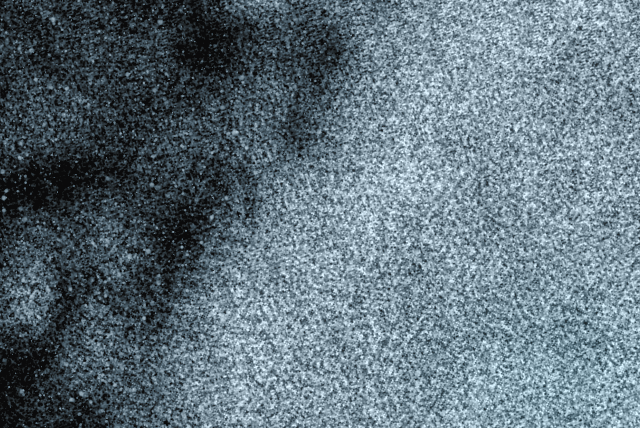
Reproduce this texture procedurally as a WebGL 1 fragment shader.

```glsl
precision highp float;
// Frosted slate: pale mineral grain thinning into black stone on the left.
uniform vec2 u_resolution;

float hash(vec2 p) {
  return fract(sin(dot(p, vec2(127.1, 311.7))) * 43758.5453);
}

float noise(vec2 p) {
  vec2 i = floor(p), f = fract(p);
  f = f * f * (3.0 - 2.0 * f);
  return mix(mix(hash(i), hash(i + vec2(1.0, 0.0)), f.x),
             mix(hash(i + vec2(0.0, 1.0)), hash(i + 1.0), f.x), f.y);
}

float fbm(vec2 p) {
  float sum = 0.0, amp = 0.5;
  for (int i = 0; i < 5; i++) {
    sum += amp * noise(p);
    p = mat2(1.6, 1.2, -1.2, 1.6) * p + 7.3;
    amp *= 0.5;
  }
  return sum / 0.97;
}

// Soft elliptical patch, turned by an angle.
float patchAt(vec2 p, vec2 center, vec2 radius, float angle) {
  vec2 d = p - center;
  float c = cos(angle), s = sin(angle);
  d = vec2(c * d.x + s * d.y, c * d.y - s * d.x) / radius;
  return exp(-dot(d, d));
}

// Scattered round flakes; density is the share of cells that hold one.
float flakes(vec2 p, float density) {
  vec2 cell = floor(p);
  float glow = 0.0;
  for (int y = -1; y <= 1; y++) {
    for (int x = -1; x <= 1; x++) {
      vec2 id = cell + vec2(float(x), float(y));
      vec2 spot = id + vec2(hash(id + 3.1), hash(id + 8.7));
      float size = mix(0.15, 0.5, hash(id + 15.3));
      float disc = 1.0 - smoothstep(size * 0.4, size + 0.15, length(p - spot));
      float shown = step(hash(id + 21.9), density);
      glow = max(glow, disc * shown * mix(0.4, 1.0, hash(id + 31.7)));
    }
  }
  return glow;
}

// Broad light and dark areas.
float baseTone(vec2 p) {
  vec2 q = p + 0.10 * (vec2(fbm(p * 7.0), fbm(p * 7.0 + 19.0)) - 0.5);
  float edge = mix(0.40, 0.85, smoothstep(0.1, 1.05, q.y));
  float light = smoothstep(-0.28, 0.24, q.x - edge);
  float tone = mix(0.15, 0.60, light);

  // Pale drifts
  tone += 0.27 * patchAt(q, vec2(0.05, 0.32), vec2(0.09, 0.13), 0.0);
  tone += 0.32 * patchAt(q, vec2(0.58, 1.0), vec2(0.08, 0.05), 0.0);
  tone += 0.12 * patchAt(q, vec2(0.60, 0.75), vec2(0.08, 0.17), -0.3);
  tone += 0.11 * patchAt(q, vec2(0.40, 0.64), vec2(0.06, 0.16), -0.5);
  tone += 0.13 * patchAt(q, vec2(0.26, 0.43), vec2(0.06, 0.12), -0.5);
  tone += 0.15 * patchAt(q, vec2(0.25, 0.16), vec2(0.10, 0.10), 0.0);
  tone += 0.05 * patchAt(q, vec2(0.17, 0.76), vec2(0.16, 0.10), 0.5);
  tone += 0.08 * patchAt(q, vec2(0.94, 0.59), vec2(0.10, 0.08), 0.0);
  tone += 0.04 * patchAt(q, vec2(1.15, 0.92), vec2(0.30, 0.15), 0.0);

  // Bare stone
  tone -= 0.15 * patchAt(q, vec2(0.08, 0.56), vec2(0.24, 0.05), 0.1);
  tone -= 0.10 * patchAt(q, vec2(0.47, 0.85), vec2(0.06, 0.15), -0.3);
  tone -= 0.18 * patchAt(q, vec2(0.40, 0.37), vec2(0.05, 0.20), -0.4);
  tone -= 0.17 * patchAt(q, vec2(0.06, 0.13), vec2(0.10, 0.05), 0.7);
  tone -= 0.14 * patchAt(q, vec2(0.16, 0.30), vec2(0.04, 0.11), -0.4);
  tone -= 0.17 * patchAt(q, vec2(0.78, 0.84), vec2(0.06, 0.09), 0.0);
  tone -= 0.14 * patchAt(q, vec2(0.71, 0.70), vec2(0.05, 0.09), -0.4);
  tone -= 0.07 * patchAt(q, vec2(0.88, 0.31), vec2(0.17, 0.06), 0.7);
  tone -= 0.07 * patchAt(q, vec2(1.38, 0.76), vec2(0.12, 0.10), 0.0);

  // Mottling, stronger on the bare side
  tone += (fbm(p * 9.0 + 4.0) - 0.5) * mix(0.30, 0.20, light);
  return tone + (noise(p * 38.0) - 0.5) * 0.07;
}

void main() {
  vec2 p = gl_FragCoord.xy / u_resolution.y;
  float tone = max(baseTone(p), 0.03);
  float cover = smoothstep(0.0, 0.55, tone);

  // Fine crystalline grain in two crossed directions
  vec2 g = mat2(0.8, 0.6, -0.6, 0.8) * p;
  vec2 h = mat2(0.94, -0.34, 0.34, 0.94) * p;
  float grain = 0.5 * noise(g * 175.0) + 0.5 * noise(h * 290.0 + 40.0) - 0.5;
  float lum = tone + grain * mix(0.55, 0.98, cover);

  // Loose flakes of two sizes
  float dust = flakes(g * 135.0, mix(0.09, 0.22, cover));
  float chips = flakes(h * 72.0 + 11.0, mix(0.03, 0.09, cover));
  lum = mix(lum, 0.80, dust * 0.62);
  lum = mix(lum, 0.84, chips * 0.65);
  lum = clamp(lum, 0.04, 0.97);

  // Cold steel tint, slightly greener at the lower right
  vec3 color = lum + vec3(-0.08, 0.0, 0.05) * smoothstep(0.0, 0.42, lum);
  color.r -= 0.03 * patchAt(p, vec2(1.35, 0.1), vec2(0.35, 0.25), 0.0);
  gl_FragColor = vec4(clamp(color, 0.0, 1.0), 1.0);
}
```
